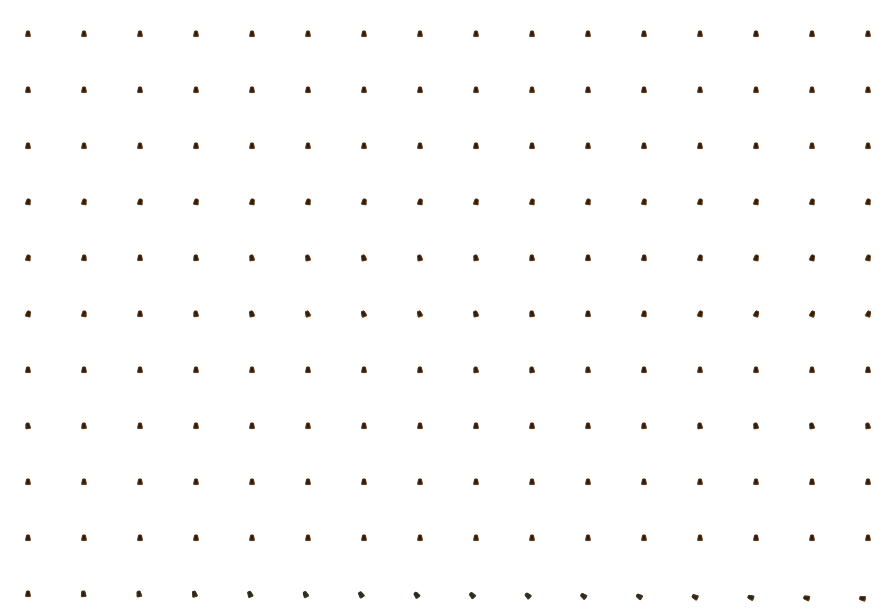
This pattern is drawn by a Shadertoy shader. Its source:

```glsl
const float PI = 3.14159265;

float hash(vec2 p) {
    return fract(sin(dot(p, vec2(41.3, 289.1))) * 4375.5);
}

// Rounded box that narrows towards its top
float bluntCone(vec2 p) {
    p.x /= 1.0 - 4.0 * p.y;
    vec2 d = abs(p) - vec2(0.017, 0.032);
    return length(max(d, 0.0)) + min(max(d.x, d.y), 0.0) - 0.028;
}

// Counterclockwise lean in radians; rows count from the top
float leanAngle(float col, float row) {
    float wave = sin((col - 2.0) * PI / 8.0);
    if (row == 3.0) return -0.2;
    if (row == 4.0) return 0.27 * wave;
    if (row == 5.0) return 0.38 * wave;
    if (row == 6.0) return 0.16 * smoothstep(2.5, 0.5, abs(col - 8.5));
    if (row == 7.0) return 0.22 * max(-wave, 0.0);
    if (row == 10.0) return 1.4 * col / 15.0;
    return 0.0;
}

void mainImage(out vec4 fragColor, in vec2 fragCoord) {
    vec2 grid = fragCoord / iResolution.xy * vec2(16.0, 11.0);
    vec2 cell = floor(grid);
    float row = 10.0 - cell.y;
    float pixel = 11.0 / iResolution.y;

    // Bottom row topples about its foot, the others sway near their middle
    float falling = step(9.5, row);
    float reach = mix(0.02, 0.1, falling);
    float angle = leanAngle(cell.x, row);
    float c = cos(angle), s = sin(angle);
    vec2 p = mat2(c, -s, s, c) * (fract(grid) - vec2(0.5, 0.396 - reach));
    p.y -= reach;

    // Dark core, warm rim, olive base
    float d = bluntCone(p);
    vec3 color = mix(vec3(0.18, 0.11, 0.06), vec3(0.40, 0.25, 0.12),
                     smoothstep(-0.035, 0.0, d));
    color = mix(color, vec3(0.36, 0.29, 0.10), 0.5 * smoothstep(-0.02, -0.06, p.y));

    // Cooler tint midway through the fall
    float cool = falling * sin(PI * cell.x / 15.0);
    color = mix(color, vec3(0.16, 0.21, 0.19), 0.6 * cool);
    color *= 0.94 + 0.12 * hash(cell);

    float cover = smoothstep(0.5 * pixel, -0.5 * pixel, d);
    fragColor = vec4(mix(vec3(1.0), color, cover), 1.0);
}
```
